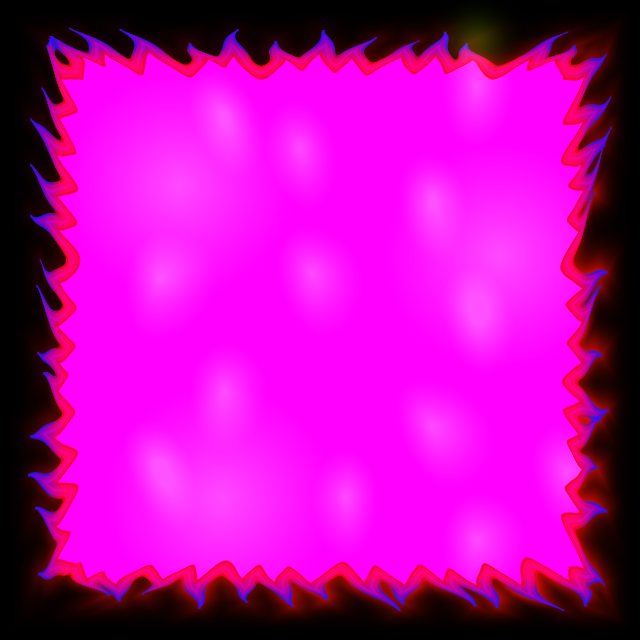
Write a three.js fragment shader that draws this background.

```glsl
#define FLAMES_PER_SIDE 13.0
#define CELL_WIDTH 0.066
#define TIP_DEPTH 0.045
#define TIP_SPREAD 0.028
#define VALLEY_DEPTH 0.106
#define BAND_WIDTH 0.018
#define LINE_WIDTH 0.0016
#define LIGHT_GAIN 0.29

varying vec2 vUv;

const float PI = 3.14159;
const vec3 MAGENTA = vec3(1.0, 0.0, 1.0);
const vec3 CRIMSON = vec3(1.0, 0.01, 0.38);
const vec3 PURPLE = vec3(0.51, 0.0, 0.73);
const vec3 RED = vec3(0.92, 0.01, 0.12);
const vec3 BLUE = vec3(0.2, 0.06, 0.95);
const vec3 EMBER = vec3(0.95, 0.06, 0.0);

float hash(float n) {
  return fract(sin(n * 91.7 + 2.3) * 4375.3);
}

float smoothMax(float a, float b, float k) {
  float h = max(k - abs(a - b), 0.0) / k;
  return max(a, b) + 0.25 * h * h * k;
}

// Clockwise position around the square, 0 to 4 from the top left
float perimeter(vec2 q) {
  float m = max(max(abs(q.x), abs(q.y)), 0.001);
  vec2 r = 0.5 * q / m;
  if (abs(q.y) >= abs(q.x)) return q.y > 0.0 ? 0.5 + r.x : 2.5 - r.x;
  return q.x > 0.0 ? 1.5 - r.y : 3.5 + r.y;
}

// Approximate signed distance to the flame edge, positive inside
float flameField(float u, float depth, float corner) {
  float field = -0.2;
  for (int i = -2; i <= 2; i++) {
    float cell = floor(u) + float(i);
    float id = mod(cell, 4.0 * FLAMES_PER_SIDE);
    float side = floor(id / FLAMES_PER_SIDE);
    float bias = side > 2.5 ? 0.4 : (side > 0.5 ? -0.35 : 0.0);
    float lean = bias + 1.1 * (hash(id + 7.0) - 0.5);
    float tip = TIP_DEPTH + TIP_SPREAD * hash(id + 70.0);
    float t = max((depth - tip) / (VALLEY_DEPTH - tip), 0.0);
    float rise = max(1.0 - t, 0.0);
    float bend = lean * rise * rise + 0.14 * rise * sin(6.0 * t + 6.0 * hash(id + 31.0));
    float center = cell + 0.5 + 0.5 * (hash(id) - 0.5) + bend;
    float halfWidth = mix(0.5, 0.74, hash(id + 50.0)) * pow(t, 1.3);
    float tongue = 0.8 * CELL_WIDTH * (halfWidth - abs(u - center));
    field = smoothMax(field, min(tongue, depth - tip), 0.008);
  }
  return smoothMax(min(field, 0.03), depth - VALLEY_DEPTH - 0.02 * corner, 0.012);
}

// Soft skewed light with a bright peak
float smallLight(vec2 p, vec2 center, float seed) {
  vec2 q = p - center;
  q.x += mix(-0.1, 0.3, hash(seed)) * q.y;
  float wide = mix(0.05, 0.1, hash(seed + 4.0));
  vec2 radius = vec2(q.x > 0.0 ? wide : 0.055, q.y > 0.0 ? 0.075 : 0.1);
  return pow(max(1.0 - length(q / radius), 0.0), 1.3);
}

float largeLight(vec2 p, vec2 center) {
  return pow(max(1.0 - length(p - center) / 0.18, 0.0), 1.15);
}

float lights(vec2 p) {
  float sum = largeLight(p, vec2(0.28, 0.71));
  sum += largeLight(p, vec2(0.78, 0.6));
  sum += largeLight(p, vec2(0.345, 0.22));
  sum += smallLight(p, vec2(0.885, 0.264), 9.0);
  // Three loose columns: left, middle and right
  for (int i = 0; i < 5; i++) {
    float n = float(i);
    float swing = cos(PI * n);
    if (i < 4) sum += smallLight(p, vec2(0.3 + 0.05 * swing, 0.82 * pow(0.69, n)), n);
    if (i < 3) sum += smallLight(p, vec2(0.469 + 0.018 * n * n, 0.768 - 0.118 * n - 0.077 * n * n), n + 20.0);
    sum += smallLight(p, vec2(0.71 + 0.035 * swing, 0.865 - 0.177 * n), n + 40.0);
  }
  return LIGHT_GAIN * min(sum, 1.1);
}

float contour(float f, float level, float width) {
  return 1.0 - smoothstep(0.5 * width, 1.6 * width, abs(f - level));
}

void main() {
  vec2 q = vUv - 0.5;
  vec2 a = abs(q);
  float depth = 0.5 - max(a.x, a.y);
  float corner = smoothstep(0.8, 1.0, min(a.x, a.y) / max(max(a.x, a.y), 0.001));
  float u = perimeter(q) * FLAMES_PER_SIDE;
  float f = flameField(u, depth, corner);

  // Red glow behind the flames, stronger to the right and below
  float strength = clamp(0.65 + 0.8 * q.x - 0.8 * q.y, 0.22, 1.0);
  float smoke = 0.75 + 0.15 * sin(37.0 * q.x + 4.0 * sin(19.0 * q.y)) + 0.1 * sin(53.0 * q.y - 21.0 * q.x);
  float glow = exp(45.0 * min(f, 0.0)) * smoothstep(0.005, 0.085, depth);
  vec3 color = EMBER * glow * strength * smoke;

  // Flame band and lit interior
  vec3 band = mix(PURPLE, CRIMSON, smoothstep(0.06, 0.105, depth));
  band = mix(band, MAGENTA, 0.25 * contour(f, 0.5 * BAND_WIDTH, 0.002));
  vec3 inside = MAGENTA + vec3(0.0, lights(vUv), 0.0);
  vec3 body = mix(band, inside, smoothstep(-0.001, 0.001, f - BAND_WIDTH));
  color = mix(color, body, smoothstep(-0.001, 0.001, f));

  // Thin outlines, blue at the tips and red in the valleys
  vec3 outline = mix(BLUE, RED, smoothstep(0.068, 0.1, depth));
  color = mix(color, outline, 0.9 * contour(f, 0.0, LINE_WIDTH));
  color = mix(color, RED, 0.8 * contour(f, BAND_WIDTH, LINE_WIDTH));

  // Faint green glimmer at the top
  float glimmer = exp(-700.0 * dot(vUv - vec2(0.745, 0.935), vUv - vec2(0.745, 0.935)));
  color += vec3(0.12, 0.2, 0.0) * glimmer;
  gl_FragColor = vec4(clamp(color, 0.0, 1.0), 1.0);
}
```
